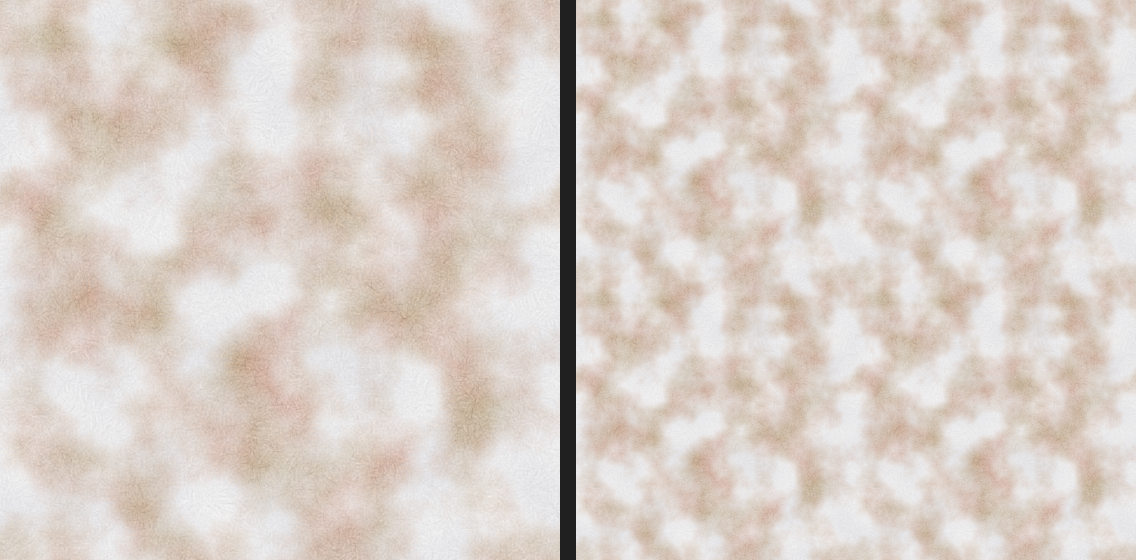
Left: one tile. Right: repeated 2 by 2.
A Shadertoy shader for this texture:

```glsl
vec2 hash2(vec2 cell, float seed) {
    uvec3 v = uvec3(cell, seed) * 1664525u + 1013904223u;
    v.x += v.y * v.z; v.y += v.z * v.x; v.z += v.x * v.y;
    v ^= v >> 16u;
    v.x += v.y * v.z; v.y += v.z * v.x; v.z += v.x * v.y;
    return vec2(v.xy >> 8u) / 16777216.0;
}

float cornerSlope(vec2 cell, vec2 offset, float period, float seed) {
    float angle = 6.28319 * hash2(mod(cell + 0.5, period), seed).x;
    return dot(vec2(cos(angle), sin(angle)), offset);
}

// Gradient noise that wraps; each seed shifts its lattice off the canvas edge
float noise(vec2 p, float period, float seed) {
    p = p * period + fract(seed * vec2(0.618, 0.755)) + 0.07;
    vec2 c = floor(p), f = p - c;
    vec2 w = f * f * f * (f * (f * 6.0 - 15.0) + 10.0);
    vec2 e = vec2(1.0, 0.0);
    return mix(mix(cornerSlope(c, f, period, seed),
                   cornerSlope(c + e, f - e, period, seed), w.x),
               mix(cornerSlope(c + e.yx, f - e.yx, period, seed),
                   cornerSlope(c + e.xx, f - e.xx, period, seed), w.x), w.y);
}

float patches(vec2 p) {
    return noise(p, 6.0, 1.0) + 0.55 * noise(p, 11.0, 2.0) + 0.28 * noise(p, 23.0, 3.0);
}

// Fine grain smeared along the lie of the fur
float combedGrain(vec2 p, vec2 lie) {
    float sum = 0.0;
    for (int i = -5; i <= 5; i++)
        sum += noise(p + lie * float(i) * 0.0023, 251.0, 4.0);
    return sum / 11.0;
}

// Thin bent hairs scattered over a wrapping grid
float looseHairs(vec2 p, float grid) {
    float cover = 0.0, pixel = grid / iResolution.y;
    vec2 g = p * grid + 0.37, base = floor(g);
    for (int k = 0; k < 54; k++) {
        vec2 cell = base + vec2(k % 3, (k / 3) % 3) - 1.0;
        vec2 id = mod(cell + 0.5, grid);
        float seed = 10.0 + float(k / 9);
        vec2 shape = hash2(id, seed + 20.0);
        vec2 d = g - cell - hash2(id, seed);
        float angle = 6.28319 * shape.x;
        vec2 axis = vec2(cos(angle), sin(angle));
        float along = dot(d, axis);
        float across = dot(d, vec2(-axis.y, axis.x)) - (shape.y - 0.5) * along * along;
        float tip = 1.0 - smoothstep(0.1, 0.5 + 0.4 * shape.y, abs(along));
        cover += tip * (1.0 - smoothstep(0.0, 0.015 + 0.7 * pixel, abs(across)));
    }
    return cover;
}

void mainImage(out vec4 fragColor, in vec2 fragCoord) {
    vec2 p = fragCoord / iResolution.xy;

    // Fur lies across the patch borders, slightly ruffled
    vec2 e = vec2(0.004, 0.0);
    vec2 slope = vec2(patches(p + e) - patches(p - e), patches(p + e.yx) - patches(p - e.yx));
    slope += 0.06 * vec2(noise(p, 31.0, 5.0), noise(p, 31.0, 6.0));
    vec2 lie = slope / (length(slope) + 0.008);
    float strand = combedGrain(p, lie);

    // Brown share, finely frayed along the strands
    float field = patches(p + lie * strand * 0.05) + 0.12 * noise(p, 53.0, 7.0);
    float brown = clamp(0.345 + 0.98 * field, 0.0, 1.0);

    vec3 white = vec3(0.912, 0.91, 0.916);
    vec3 fawn = vec3(0.795, 0.685, 0.598);
    vec3 color = mix(white, fawn, brown);

    // Rosy and olive drifts, and faint cool shade in the white
    float hue = noise(p, 9.0, 8.0) + 0.4 * noise(p, 19.0, 9.0);
    color += hue * brown * vec3(0.04, -0.03, 0.01);
    color += 0.05 * noise(p, 8.0, 10.0) * (1.0 - brown) * vec3(1.0, 0.9, 0.7);

    // Strands, loose hairs and grain
    color += strand * (0.13 + 0.09 * brown);
    float hairs = looseHairs(p, 41.0);
    color -= hairs * smoothstep(0.15, 0.85, brown) * vec3(0.032, 0.036, 0.038);
    color += 0.005 * hairs * (1.0 - brown);
    color += noise(p, 239.0, 11.0) * (0.03 + 0.04 * brown);

    fragColor = vec4(clamp(color, 0.0, 1.0), 1.0);
}
```
